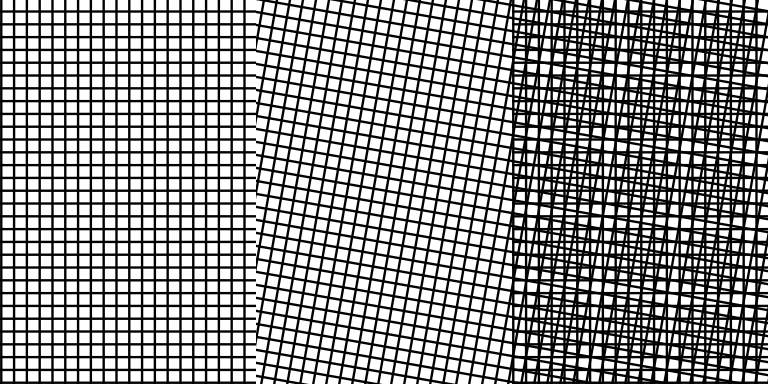
Write a Shadertoy shader that draws this pattern.

```glsl
// Three equal panels of black line grids on white: an upright grid, the same
// grid turned clockwise about the lower left corner, and both overlaid, which
// makes a moire. Lines are distances to a repeated centre, box filtered.

#define CELLS 30.0         // grid cells per canvas height
#define LINE_WIDTH 0.185   // line thickness, in cells
#define LINE_CENTER 0.1    // line position inside each cell
#define TILT_DEGREES 10.0  // clockwise turn of the second grid
#define PANELS 3.0         // panels across the canvas

const vec3 PAPER = vec3(1.0);
const vec3 INK = vec3(0.0);

// Paper left uncovered by a square grid: 0 on a line, 1 in a cell.
float gridPaper(vec2 cellPos, float pixel) {
    vec2 dist = abs(fract(cellPos - LINE_CENTER + 0.5) - 0.5);
    vec2 open = clamp((dist - 0.5 * LINE_WIDTH) / pixel + 0.5, 0.0, 1.0);
    return open.x * open.y;
}

// Turns the drawn grid clockwise by turning its coordinates the other way.
vec2 turnGrid(vec2 p, float angle) {
    float c = cos(angle), s = sin(angle);
    return vec2(c * p.x - s * p.y, s * p.x + c * p.y);
}

void mainImage(out vec4 fragColor, in vec2 fragCoord) {
    float pixel = CELLS / iResolution.y;
    vec2 cellPos = fragCoord * pixel;

    // The two grids share one origin, so they line up across the panels.
    float upright = gridPaper(cellPos, pixel);
    float tilted = gridPaper(turnGrid(cellPos, radians(TILT_DEGREES)), pixel);

    // Smooth panel seams, one pixel wide.
    float panelWidth = iResolution.x / PANELS;
    float pastFirst = clamp(fragCoord.x - panelWidth + 0.5, 0.0, 1.0);
    float pastSecond = clamp(fragCoord.x - 2.0 * panelWidth + 0.5, 0.0, 1.0);

    // Upright, then tilted, then the product of both.
    float paper = mix(upright, tilted, pastFirst);
    paper = mix(paper, upright * tilted, pastSecond);

    fragColor = vec4(mix(INK, PAPER, paper), 1.0);
}
```
